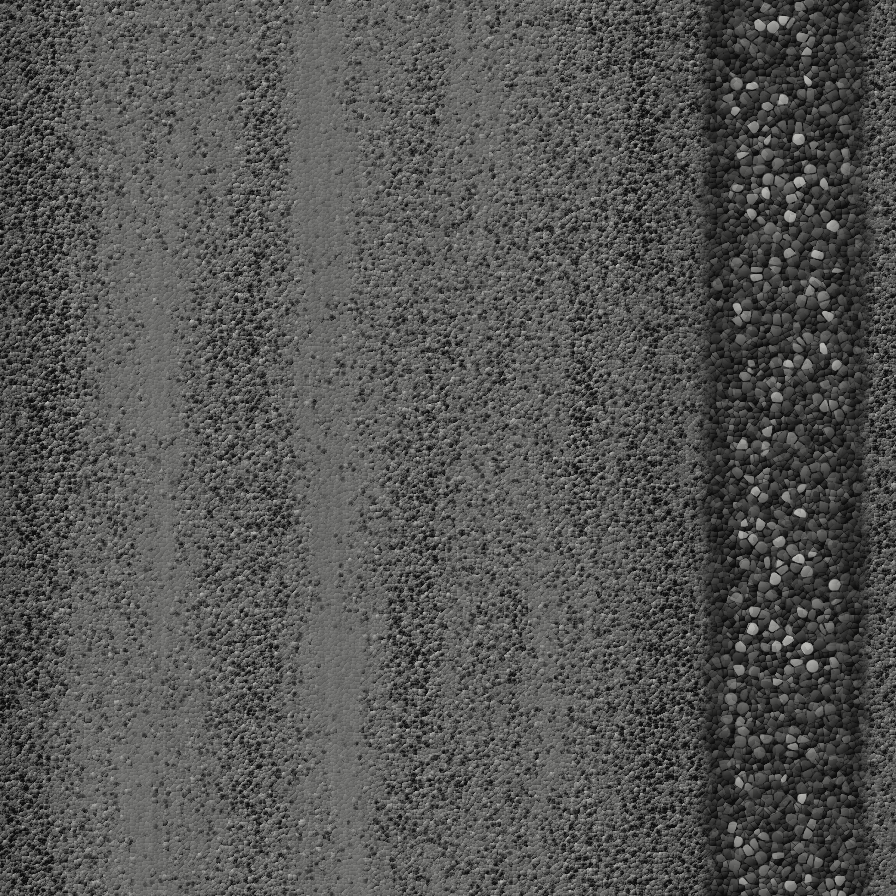
Give the GLSL for this texture, as a Shadertoy shader.

```glsl
// Worn grey road surface with vertical smooth lanes, pitted grit and a strip of loose gravel.
#define LIGHT vec2(-0.5, 0.85)
#define GRIT_SCALE 165.0
#define DUST_SCALE 290.0
#define STONE_SCALE 78.0
#define CHIP_SCALE 150.0
#define SMOOTH_TONE 0.425
#define ROUGH_TONE 0.385
#define GRAVEL_LEFT 0.788
#define GRAVEL_RIGHT 0.966
#define PIT_DEPTH 0.27

// Centre x, centre y, half width, half height of each worn lane and rough patch
const vec4 LANES[8] = vec4[8](
    vec4(0.135, 0.76, 0.025, 0.22), vec4(0.180, 0.50, 0.035, 0.22),
    vec4(0.160, 0.12, 0.050, 0.20), vec4(0.375, 0.30, 0.040, 0.42),
    vec4(0.360, 0.85, 0.035, 0.30), vec4(0.545, 0.82, 0.030, 0.20),
    vec4(0.615, 0.24, 0.028, 0.18), vec4(0.230, 0.93, 0.040, 0.18));
const vec4 PATCHES[8] = vec4[8](
    vec4(0.045, 0.62, 0.035, 0.40), vec4(0.280, 0.62, 0.040, 0.35),
    vec4(0.470, 0.45, 0.050, 0.40), vec4(0.560, 0.59, 0.014, 0.09),
    vec4(0.648, 0.58, 0.016, 0.11), vec4(0.718, 0.88, 0.012, 0.10),
    vec4(0.730, 0.12, 0.016, 0.08), vec4(0.280, 0.08, 0.045, 0.20));

vec2 hash2(vec2 p) {
    vec3 q = fract(p.xyx * vec3(0.1031, 0.1030, 0.0973));
    q += dot(q, q.yzx + 33.33);
    return fract((q.xx + q.yz) * q.zy);
}

// Cellular noise: nearest distance, second distance, cell hash, slope towards the light
vec4 cells(vec2 p) {
    vec2 base = floor(p);
    vec4 best = vec4(8.0, 8.0, 0.0, 0.0);
    for (int j = -1; j <= 1; j++)
    for (int i = -1; i <= 1; i++) {
        vec2 id = base + vec2(i, j);
        vec2 d = p - id - hash2(id);
        float dist = length(d);
        if (dist < best.x) best = vec4(dist, best.x, hash2(id + 71.0).x, dot(d, LIGHT));
        else best.y = min(best.y, dist);
    }
    return best;
}

// Layered, warped and rotated sines, roughly -1 to 1
float ripples(vec2 p) {
    float sum = 0.0, amp = 0.6;
    for (int i = 0; i < 5; i++) {
        float k = float(i);
        sum += amp * sin(p.x + 1.7 * sin(p.y * 0.6 + k)) * sin(p.y + 1.3 * sin(p.x * 0.8 + 2.0 * k));
        p = mat2(1.5, 1.1, -1.1, 1.5) * p + 3.1;
        amp *= 0.68;
    }
    return sum;
}

float blob(vec2 uv, vec4 shape) {
    vec2 d = (uv - shape.xy) / shape.zw;
    return exp(-dot(d, d));
}

// How broken the surface is: 0 is polished, 1 is fully pitted
float roughness(vec2 uv) {
    float rough = 0.46 + 0.22 * smoothstep(0.48, 0.66, uv.x) + 0.20 * smoothstep(0.12, 0.03, uv.x);
    for (int i = 0; i < 8; i++)
        rough += 0.27 * blob(uv, PATCHES[i]) - 0.36 * blob(uv, LANES[i]);
    rough += 0.24 * ripples(uv * vec2(42.0, 7.0)) + 0.15 * ripples(uv * vec2(130.0, 48.0) + 9.0);
    return clamp(rough, 0.04, 1.0);
}

float roadTone(vec2 uv) {
    float rough = roughness(uv);
    vec4 grit = cells(uv * GRIT_SCALE);
    vec4 dust = cells(uv * DUST_SCALE + 40.0);
    float tone = mix(SMOOTH_TONE, ROUGH_TONE, rough);

    // Raised grains with dark gaps
    float raised = smoothstep(-0.12, 0.12, rough - grit.z);
    tone += raised * (0.28 * grit.w - 0.10 * smoothstep(0.25, 0.0, grit.y - grit.x));
    // Scattered pits
    float pit = smoothstep(-0.05, 0.05, rough * 0.42 - fract(grit.z * 7.3));
    tone -= PIT_DEPTH * pit * smoothstep(0.65, 0.2, grit.x) * mix(0.6, 1.0, rough);
    // Dust grain and drag marks
    tone += dust.w * mix(0.08, 0.26, rough) + (dust.z - 0.5) * mix(0.05, 0.15, rough);
    tone += 0.025 * (1.0 - 0.6 * rough) * ripples(uv * vec2(240.0, 5.0));

    // Darker outer margins
    tone -= 0.07 * smoothstep(0.09, 0.01, uv.x);
    tone -= 0.04 * smoothstep(0.66, 0.74, uv.x);
    return tone;
}

float gravelTone(vec2 uv) {
    vec4 chip = cells(uv * CHIP_SCALE + 13.0);
    vec4 stone = cells(uv * STONE_SCALE + 5.0);
    float tone = 0.13 + 0.26 * chip.z * chip.z + 0.22 * chip.w;
    tone *= mix(0.55, 1.0, smoothstep(0.0, 0.22, chip.y - chip.x));

    // Larger stones, a few of them pale
    float face = 0.20 + 0.40 * pow(stone.z, 4.0) + 0.20 * stone.w + 0.10 * (chip.z - 0.5);
    float inside = smoothstep(0.04, 0.18, stone.y - stone.x) * smoothstep(0.62, 0.48, stone.x);
    float middle = smoothstep(0.0, 0.045, min(uv.x - GRAVEL_LEFT, GRAVEL_RIGHT - uv.x));
    float present = smoothstep(0.32, 0.40, stone.z) * mix(0.4, 1.0, middle);
    tone = mix(tone * mix(1.0, 0.75, present), face, inside * present);
    return tone * mix(0.82, 1.08, middle);
}

void mainImage(out vec4 fragColor, in vec2 fragCoord) {
    vec2 uv = fragCoord / iResolution.xy;
    float wobble = 0.006 * ripples(uv * vec2(20.0, 45.0));
    float strip = smoothstep(-0.014, 0.012, uv.x - GRAVEL_LEFT + wobble)
                * smoothstep(-0.012, 0.012, GRAVEL_RIGHT - uv.x + wobble);
    float tone = mix(roadTone(uv), gravelTone(uv), strip);
    tone = clamp(tone, 0.05, 0.72);
    fragColor = vec4(tone * vec3(1.0, 1.0, 0.982), 1.0);
}
```
